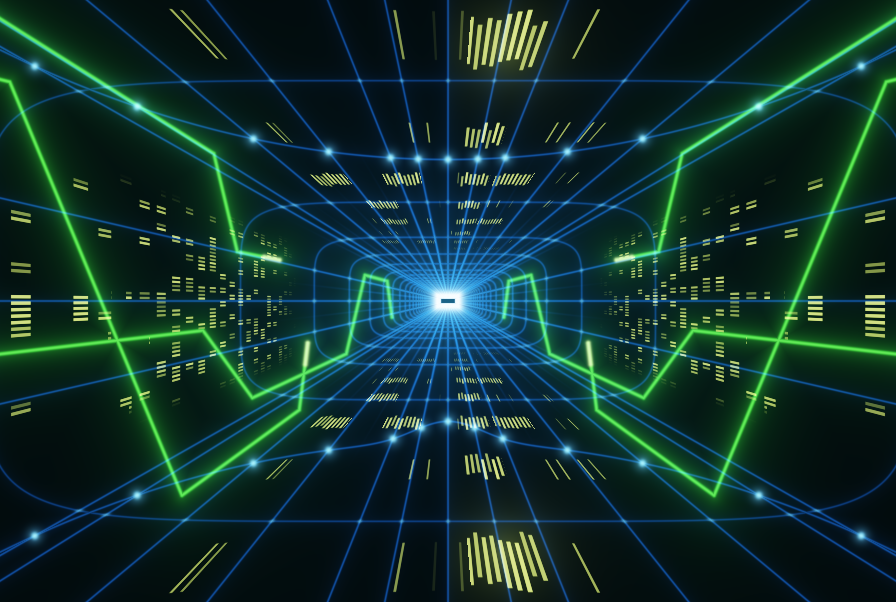
Give the GLSL for this background, as a WebGL 2 fragment shader.

```glsl
#version 300 es
precision highp float;
// Neon data tunnel: blue perspective grid, green circuit paths, window lights, bright core.
uniform vec2 u_resolution;
out vec4 fragColor;

const vec3 BASE = vec3(0.006, 0.032, 0.036);
const vec3 BLUE = vec3(0.06, 0.36, 1.0);
const vec3 CYAN = vec3(0.40, 0.90, 1.20);
const vec3 GREEN = vec3(0.28, 1.40, 0.20);
const vec3 LAMP = vec3(1.05, 1.20, 0.40);
const float ASPECT = 2.1;    // width to height of the tunnel section
const float CORNER = 1.76;   // slope of the tunnel corner edges
const float BEND = 0.329;    // curvature of the cross lines

float hash(vec2 p) {
  vec3 q = fract(vec3(p.xyx) * 0.1031);
  q += dot(q, q.yzx + 33.33);
  return fract((q.x + q.y) * q.z);
}
float line(float d, float width) { return exp(-d * d / (width * width)); }

// Antialiased band around zero
float band(float d, float halfSize, float aa) {
  aa = min(aa, 0.2);
  return 1.0 - smoothstep(halfSize - aa, halfSize + aa, abs(d));
}
float boxDist(vec2 p, vec2 halfSize) {
  vec2 q = abs(p) - halfSize;
  return length(max(q, 0.0)) + min(max(q.x, q.y), 0.0);
}
float segment(vec2 p, vec2 a, vec2 b) {
  vec2 ab = b - a;
  return length(p - a - ab * clamp(dot(p - a, ab) / dot(ab, ab), 0.0, 1.0));
}
float path(vec2 p, vec2 a, vec2 b, vec2 c, vec2 d) {
  return min(segment(p, a, b), min(segment(p, b, c), segment(p, c, d)));
}
// Distance to a ray from the centre with x = slope * y
float ray(vec2 q, float slope) { return abs(q.x - slope * q.y) / sqrt(1.0 + slope * slope); }

// Slopes of the deck lines, ending with the corner edge
float deckSlope(int k) { return k < 5 ? 0.4 * float(k) : (k == 5 ? 0.21 : CORNER); }

// Rounded frames at even depths
float frames(vec2 q) {
  vec2 s = vec2(q.x / ASPECT, q.y);
  float m = max(pow(pow(s.x, 6.0) + pow(s.y, 6.0), 1.0 / 6.0), 0.004);
  vec2 grad = pow(s / m, vec2(5.0)) / vec2(ASPECT, 1.0);
  float depth = max((0.366 / m - 1.0) / 1.23, -0.5);
  float offset = abs(depth - floor(depth + 0.5));
  return offset * 1.23 * m * m / 0.366 / max(length(grad), 0.3);
}
// Height of the curved cross line on floor and ceiling
float archHeight(float x, float side) {
  return 0.235 + BEND * x * x - (side < 0.0 ? 0.035 * line(x, 0.078) : 0.0);
}
// Radial stripes on floor and ceiling
float deckLights(vec2 p, float px) {
  float y = max(abs(p.y), 0.02), u = p.x / y, z = 1.0 / y;
  float row = (z - 2.35) / 1.31 + 0.5, rowId = floor(row);
  float col = floor((u - 0.08) / 0.3), stripe = u * 30.0, id = floor(stripe);
  float h = hash(vec2(id + 71.0, rowId + 5.0));
  bool panel = (col == 0.0 && abs(u - 0.22) < (rowId > 0.0 ? 0.12 : 0.15))
    || (rowId > 1.0 && hash(vec2(col + 19.0, rowId)) > 0.8);
  float lit = panel ? 0.7 + 0.6 * h : smoothstep(0.88, 0.98, h) * 0.7;
  float shape = band(fract(stripe) - 0.5, panel ? 0.24 : 0.14, px * 20.0 / y);
  shape *= band(fract(row) - 0.5 + 0.12 * (h - 0.5), 0.16, px * z * z * 0.7);
  return lit * shape * step(abs(u), 1.1) * step(0.0, row) * (1.0 - smoothstep(5.0, 13.0, z));
}
// Stacked dashes on both side walls
float wallLights(vec2 p, float px) {
  float x = max(abs(p.x), 0.02), v = p.y / x, z = 1.0 / x;
  float col = (z - 1.41) / 0.115 + 0.5, colId = floor(col);
  float stripe = (v + 0.02) / 0.015 + 2.5, id = floor(stripe);
  float h = hash(vec2(colId + 13.0, floor(id * 0.5) + 47.0));
  bool panel = (colId == 0.0 || colId == 2.0) && abs(id - 2.0) < 2.5;
  float limit = mix(0.965, 0.7, smoothstep(1.75, 2.1, z));
  float lit = panel ? 1.2 : step(limit, h) * (0.3 + 0.8 * hash(vec2(id + 9.0, colId + 31.0)));
  float shape = band(fract(stripe) - 0.5, 0.25, px * 40.0 / x);
  shape *= band(fract(col) - 0.5, 0.28, px * z * z * 6.0);
  return lit * shape * band(v, 0.34, 0.06) * (1.0 - smoothstep(3.2, 4.0, z));
}

void main() {
  float px = 1.0 / u_resolution.y;
  vec2 p = (gl_FragCoord.xy - 0.5 * u_resolution) * px;
  vec2 q = abs(p), m = vec2(q.x, p.y);
  float r = length(p), w = max(0.0017, 0.65 * px);
  // Blue grid and crossings with the curved line
  float rays = min(q.y, ray(q.yx, 0.23)), fine = ray(q.yx, 0.115), node = 1.0;
  for (int k = 0; k < 7; k++) {
    float s = deckSlope(k), b = archHeight(s * 0.22, p.y) - BEND * s * s * 0.0484;
    float x = 2.0 * s * b / (1.0 + sqrt(max(1.0 - 4.0 * BEND * s * s * b, 0.0)));
    rays = min(rays, ray(q, s));
    fine = min(fine, ray(q, s + 0.2));
    node = min(node, length(q - vec2(x, archHeight(x, p.y))));
  }
  float rings = frames(q);
  float curve = abs(q.y - archHeight(q.x, p.y)) / sqrt(1.0 + 0.43 * p.x * p.x);
  float grid = max(0.65 * line(rays, w), max(0.42 * line(rings, w), 0.6 * line(curve, w)));
  grid += 0.4 * line(fine, w) * exp(-r * r / 0.02);
  vec3 col = BASE + vec3(0.02, 0.17, 0.30) * exp(-length(p * vec2(0.8, 1.0)) / 0.125);
  col += BLUE * grid * (0.85 + 0.8 * exp(-r / 0.12));
  col += BLUE * 0.06 * (exp(-rays / 0.012) + exp(-min(rings, curve) / 0.012));
  col += CYAN * (1.5 * line(node, 0.005) + 0.3 * line(node, 0.013));
  col += CYAN * 0.5 * line(length(vec2(rays, rings)), 0.003) * smoothstep(0.06, 0.2, r);
  // Window lights and their glow
  col += LAMP * (deckLights(p, px) + wallLights(p, px));
  col += LAMP * 0.25 * exp(-length((q - vec2(0.095, 0.42)) / vec2(0.05, 0.045))) * step(0.0, p.x);
  // Green circuit paths, mirrored left and right
  vec2 knee = vec2(0.169, -0.088), bend = vec2(0.728, 0.364), tipA = vec2(0.28, 0.068), tipB = vec2(0.233, -0.07);
  float wire = path(m, vec2(0.76, 0.479), vec2(0.389, 0.245), vec2(0.35, 0.082), tipA);
  wire = min(wire, path(m, bend, vec2(0.442, -0.323), vec2(0.247, -0.181), tipB));
  wire = min(wire, segment(m, bend, vec2(0.76, 0.372)));
  wire = min(wire, path(m, vec2(0.76, -0.09), vec2(0.407, -0.049), vec2(0.325, -0.161), knee));
  wire = min(wire, path(m, knee, vec2(0.138, 0.043), vec2(0.101, 0.033), vec2(0.093, -0.027)));
  col += GREEN * (line(wire, max(0.0027, 0.8 * px)) + 0.2 * exp(-wire / 0.011));
  col += vec3(0.02, 0.13, 0.03) * exp(-wire / 0.06) * smoothstep(0.05, 0.3, q.x);
  float tip = min(segment(m, tipA, vec2(0.305, 0.073)), segment(m, tipB, vec2(0.237, -0.105)));
  col += vec3(1.0, 0.8, 0.6) * line(tip, 0.004);
  // White core, starburst and slot
  float core = max(boxDist(p, vec2(0.018, 0.010)), 0.0), angle = atan(p.y, p.x);
  float burst = 0.65 + 0.2 * cos(angle * 32.0) + 0.15 * cos(angle * 54.0);
  col += CYAN * (0.8 * burst * exp(-core / 0.022) + 0.10 * exp(-core / 0.08)) + 2.2 * exp(-core / 0.005);
  col = mix(col, vec3(0.08, 0.36, 0.55), 1.0 - smoothstep(-px, px, boxDist(p, vec2(0.012, 0.004))));
  fragColor = vec4(1.0 - exp(-1.35 * col), 1.0);
}
```
